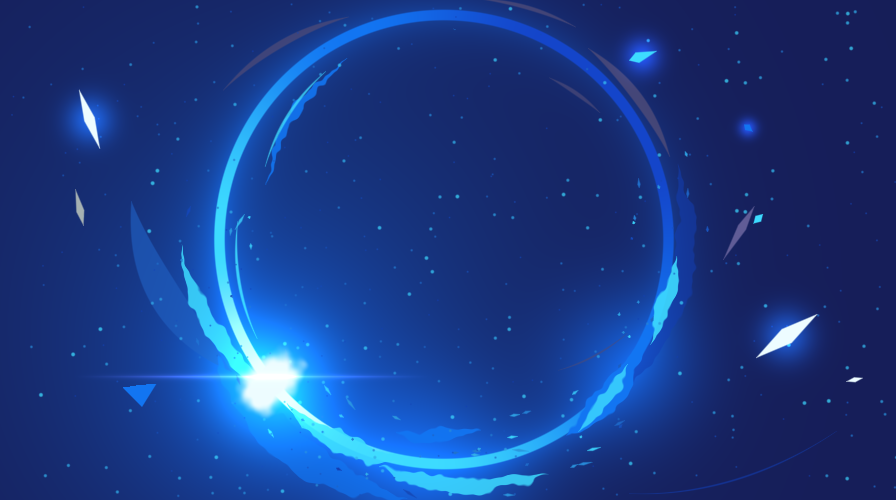
Write a Shadertoy shader that draws this background.

```glsl
// Glowing blue energy ring with a white flare, brush arcs and drifting shards on navy.
#define CENTER vec2(0.888, 0.521)
#define RADIUS 0.449
#define RING_HALF 0.0105
#define FLARE vec2(0.540, 0.237)
#define FLARE_ANGLE 222.0
#define DEBRIS_COUNT 54
#define RAGGED 0.016
#define AA (1.0 / iResolution.y)

const vec3 NAVY = vec3(0.085, 0.115, 0.345);
const vec3 ROYAL = vec3(0.07, 0.24, 0.70);
const vec3 AZURE = vec3(0.07, 0.46, 0.95);
const vec3 CYAN = vec3(0.24, 0.86, 1.0);
const vec3 WHITE = vec3(0.93, 0.99, 1.0);
const vec3 DUSK = vec3(0.30, 0.29, 0.47);

vec3 col; // colour painted so far
vec2 p;   // position in canvas heights

vec2 hash2(vec2 v) {
  vec3 q = fract(v.xyx * vec3(0.1031, 0.1030, 0.0973));
  q += dot(q, q.yzx + 33.33);
  return fract((q.xx + q.yz) * q.zy);
}

float corner(vec2 cell, vec2 o, vec2 f) {
  return dot(hash2(cell + o) * 2.0 - 1.0, f - o);
}

float gradientNoise(vec2 v) {
  vec2 i = floor(v), f = fract(v), u = f * f * (3.0 - 2.0 * f);
  return mix(mix(corner(i, vec2(0, 0), f), corner(i, vec2(1, 0), f), u.x),
             mix(corner(i, vec2(0, 1), f), corner(i, vec2(1, 1), f), u.x), u.y);
}

float halo(float x, float y, float size) {
  vec2 d = (p - vec2(x, y)) / size;
  return exp(-dot(d, d));
}

void paint(vec3 ink, float mask) {
  col = mix(col, ink, clamp(mask, 0.0, 1.0));
}

// Tapered spiral stroke from (angle a, radius ra) to (angle b, radius rb)
void arc(vec3 ink, float alpha, vec2 polar, float a, float ra, float b, float rb, float halfWidth) {
  float t = mod(polar.y - a, 360.0) / (b - a);
  float w = halfWidth * sin(3.14159 * min(t, 1.0));
  paint(ink, alpha * smoothstep(-AA, AA, w - abs(polar.x - mix(ra, rb, t))) * step(t, 1.0));
}

// Pointed sliver along an axis, widest at fraction k of its length
void shard(vec3 ink, float x, float y, vec2 axis, float halfWidth, float k) {
  vec2 q = p - vec2(x, y);
  float len = length(axis), t = dot(q, axis) / (len * len);
  float side = abs(q.x * axis.y - q.y * axis.x) / len;
  float w = halfWidth * min(t / k, (1.0 - t) / (1.0 - k));
  paint(ink, smoothstep(-AA, AA, w - side) * step(0.0, t) * step(t, 1.0));
}

void mainImage(out vec4 fragColor, in vec2 fragCoord) {
  p = fragCoord / iResolution.y;
  vec2 rel = p - CENTER;
  vec2 polar = vec2(length(rel), mod(degrees(atan(rel.y, rel.x)), 360.0));
  float ringDist = abs(polar.x - RADIUS), flareDist = length(p - FLARE);
  float away = abs(mod(polar.y - FLARE_ANGLE + 180.0, 360.0) - 180.0) / 180.0;
  float grain = gradientNoise(p * 22.0) + 0.5 * gradientNoise(p * 55.0);
  vec2 rough = polar + vec2(RAGGED * grain, 0);

  // Backdrop and soft light
  col = NAVY + vec3(0, 0.07, 0.11) * halo(0.55, 0.45, 0.65);
  col += vec3(0, 0.32, 0.66) * exp(-flareDist * 6.0);
  col += vec3(0, 0.22, 0.42) * exp(-ringDist * 22.0) * (1.0 - 0.65 * away);
  col += vec3(0, 0.16, 0.32) * (halo(1.25, 0.27, 0.14) + halo(0.86, 0.06, 0.18));

  // Translucent outer sweeps
  arc(vec3(0.12, 0.36, 0.74), 0.7, polar, 173.0, 0.63, 212.0, 0.50, 0.034);
  arc(AZURE, 0.65, rough, 207.0, 0.51, 262.0, 0.525, 0.035);
  arc(ROYAL, 0.55, rough, 318.0, 0.465, 378.0, 0.49, 0.025);
  arc(DUSK, 0.75, polar, 113.0, 0.484, 146.0, 0.533, 0.007);
  arc(DUSK, 0.8, polar, 58.0, 0.50, 82.0, 0.486, 0.004);
  arc(DUSK, 0.85, polar, 20.0, 0.481, 53.0, 0.479, 0.01);
  arc(DUSK, 0.7, polar, 39.0, 0.402, 57.0, 0.386, 0.004);
  arc(DUSK, 0.6, polar, 311.0, 0.347, 333.0, 0.412, 0.002);
  arc(ROYAL, 0.6, polar, 306.0, 0.628, 334.0, 0.874, 0.002);

  // Main ring, cooling away from the flare
  vec3 heat = mix(WHITE, CYAN, smoothstep(0.0, 0.22, away));
  heat = mix(heat, AZURE, smoothstep(0.24, 0.6, away));
  heat = mix(heat, ROYAL * 1.13, smoothstep(0.6, 0.88, away));
  paint(heat, smoothstep(-AA, AA, RING_HALF - ringDist));

  // Bright brush strokes hugging the ring
  arc(AZURE, 0.9, rough, 118.0, 0.409, 163.0, 0.370, 0.008);
  arc(CYAN, 0.8, polar, 125.0, 0.411, 158.0, 0.386, 0.003);
  arc(CYAN, 0.9, polar, 175.0, 0.414, 208.0, 0.423, 0.003);
  arc(CYAN, 0.85, rough, 181.0, 0.525, 222.0, 0.465, 0.017);
  arc(AZURE, 1.0, rough, 302.0, 0.460, 332.0, 0.449, 0.025);
  arc(CYAN, 0.8, rough, 305.0, 0.463, 326.0, 0.446, 0.012);
  arc(CYAN, 0.9, rough, 333.0, 0.458, 356.0, 0.463, 0.014);
  arc(CYAN, 0.9, rough, 226.0, 0.458, 262.0, 0.453, 0.022);
  arc(CYAN, 0.85, rough, 254.0, 0.475, 294.0, 0.510, 0.016);
  arc(AZURE, 0.9, rough, 256.0, 0.398, 281.0, 0.386, 0.013);

  // Debris slivers along the lower ring
  for (int i = 0; i < DEBRIS_COUNT; i++) {
    vec2 h = hash2(vec2(i, 7)), g = hash2(vec2(i, 19));
    float a = radians(170.0 + 210.0 * h.x);
    vec2 dir = vec2(cos(a), sin(a)), at = CENTER + dir * (RADIUS + (h.y - 0.5) * 0.17);
    vec2 axis = vec2(-dir.y, dir.x) + dir * (g.x - 0.5);
    shard(mix(ROYAL, CYAN, g.y), at.x, at.y, axis * (0.006 + 0.03 * g.x * g.x), 0.003, 0.4);
  }

  // Scattered dust in three grid sizes
  for (int i = 0; i < 3; i++) {
    float scale = 9.0 + 9.0 * float(i), density = 0.16 + 0.5 * exp(-flareDist * 4.0);
    vec2 cell = floor(p * scale), h = hash2(cell + float(i) * 31.0), g = hash2(cell + 71.0);
    float d = length(p - (cell + 0.2 + 0.6 * h) / scale) - 0.0012 - 0.0025 * g.x * g.x;
    paint(mix(ROYAL, CYAN, g.x * g.x), 0.75 * step(g.y, density) * (1.0 - smoothstep(-AA, AA, d)));
  }

  // Flare core and lens streak
  vec2 q = mat2(0.68, 0.73, -0.73, 0.68) * (p - FLARE);
  float core = length(q * vec2(1.0, 0.75)) + 0.018 * grain;
  q = abs(p - vec2(0.505, 0.2465));
  col += vec3(0.03, 0.35, 0.45) * exp(-flareDist * flareDist * 90.0);
  paint(WHITE, 1.0 - smoothstep(0.03, 0.062, core));
  col += vec3(0.38, 0.36, 0.75) * exp(-q.y * 330.0) * pow(max(1.0 - q.x / 0.36, 0.0), 1.3);

  // Floating crystals
  col += AZURE * 0.5 * (halo(0.18, 0.76, 0.045) + halo(1.573, 0.328, 0.05));
  col += ROYAL * 0.8 * (halo(1.285, 0.888, 0.035) + halo(1.496, 0.744, 0.018));
  shard(WHITE, 0.158, 0.821, vec2(0.042, -0.119), 0.011, 0.5);
  shard(WHITE, 1.512, 0.284, vec2(0.123, 0.088), 0.017, 0.5);
  shard(WHITE * 0.7, 0.151, 0.621, vec2(0.016, -0.072), 0.008, 0.6);
  shard(DUSK * 1.25, 1.447, 0.481, vec2(0.062, 0.107), 0.009, 0.6);
  shard(CYAN, 1.258, 0.879, vec2(0.056, 0.019), 0.011, 0.3);
  shard(AZURE, 0.279, 0.23, vec2(0.005, -0.044), 0.034, 0.03);
  shard(WHITE, 1.693, 0.237, vec2(0.033, 0.007), 0.005, 0.5);
  shard(AZURE, 1.488, 0.751, vec2(0.017, -0.014), 0.007, 0.4);
  shard(CYAN, 1.507, 0.553, vec2(0.019, 0.019), 0.008, 0.5);

  fragColor = vec4(clamp(col, 0.0, 1.0), 1.0);
}
```
